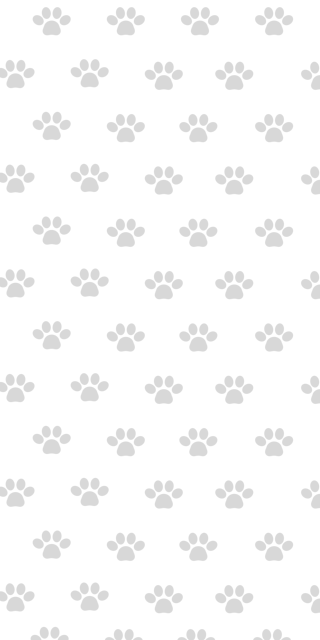
Give the GLSL for this pattern, as a Shadertoy shader.

```glsl
const vec3 PAPER = vec3(1.0);
const vec3 PAW_GREY = vec3(0.847);

// Layout in hundredths of the canvas width, y measured downward
const vec2 PITCH = vec2(23.17, 16.355);
const float FIRST_ROW = 7.4;
const float EVEN_START = 16.15;
const float ODD_START = 4.85;
const float PAW_RADIUS = 5.9;
const float LAST_ROW = 12.0;

float ellipseDistance(vec2 p, vec2 radii) {
    float k0 = length(p / radii);
    float k1 = length(p / (radii * radii));
    return k0 * (k0 - 1.0) / max(k1, 1e-4);
}

float smoothUnion(float a, float b, float k) {
    float h = max(k - abs(a - b), 0.0) / k;
    return min(a, b) - 0.25 * k * h * h;
}

float toeDistance(vec2 p, vec2 center, vec2 radii, float tilt) {
    float c = cos(tilt), s = sin(tilt);
    vec2 q = p - center;
    return ellipseDistance(vec2(c * q.x + s * q.y, c * q.y - s * q.x), radii);
}

// Paw spans -1 to 1 across, y up, mirrored about its axis
float pawDistance(vec2 p) {
    p.x = abs(p.x);
    float innerToe = toeDistance(p, vec2(0.285, 0.445), vec2(0.235, 0.312), -0.14);
    float outerToe = toeDistance(p, vec2(0.715, 0.065), vec2(0.31, 0.245), 0.6);
    float dome = ellipseDistance(p - vec2(0.0, -0.33), vec2(0.41, 0.375));
    float lobe = length(p - vec2(0.25, -0.505)) - 0.228;
    float pad = smoothUnion(dome, lobe, 0.1);
    return min(pad, min(innerToe, outerToe));
}

// Small placement irregularities of each row and column
vec2 pawNudge(float row, float column, float odd) {
    vec2 nudge = vec2(0.0);
    if (odd > 0.5) {
        nudge.x = column == 3.0 ? -1.15 : column == 4.0 ? 2.5 : 0.0;
        nudge.y = column == 0.0 ? -0.55 : column == 1.0 ? -0.8 : 0.0;
    } else {
        nudge.x = column == 2.0 && row > 0.0 ? -0.5 : 0.0;
        nudge.y = column == 0.0 || row == 0.0 ? -0.7 : 0.0;
    }
    return nudge + (row == LAST_ROW ? vec2(-0.65, -2.6) : vec2(0.0));
}

vec2 nearestPawCenter(vec2 p) {
    float row = floor((p.y - FIRST_ROW) / PITCH.y + 0.5);
    float odd = mod(row, 2.0);
    float start = mix(EVEN_START, ODD_START, odd);
    float column = floor((p.x - start) / PITCH.x + 0.5);
    vec2 center = vec2(start, FIRST_ROW) + PITCH * vec2(column, row);
    return center + pawNudge(row, column, odd);
}

void mainImage(out vec4 fragColor, in vec2 fragCoord) {
    float unitsPerPixel = 100.0 / iResolution.x;
    vec2 p = vec2(fragCoord.x, iResolution.y - fragCoord.y) * unitsPerPixel;

    vec2 local = (p - nearestPawCenter(p)) / PAW_RADIUS;
    float d = pawDistance(vec2(local.x, -local.y));

    float edge = 0.75 * unitsPerPixel / PAW_RADIUS;
    float coverage = 1.0 - smoothstep(-edge, edge, d);
    fragColor = vec4(mix(PAPER, PAW_GREY, coverage), 1.0);
}
```
